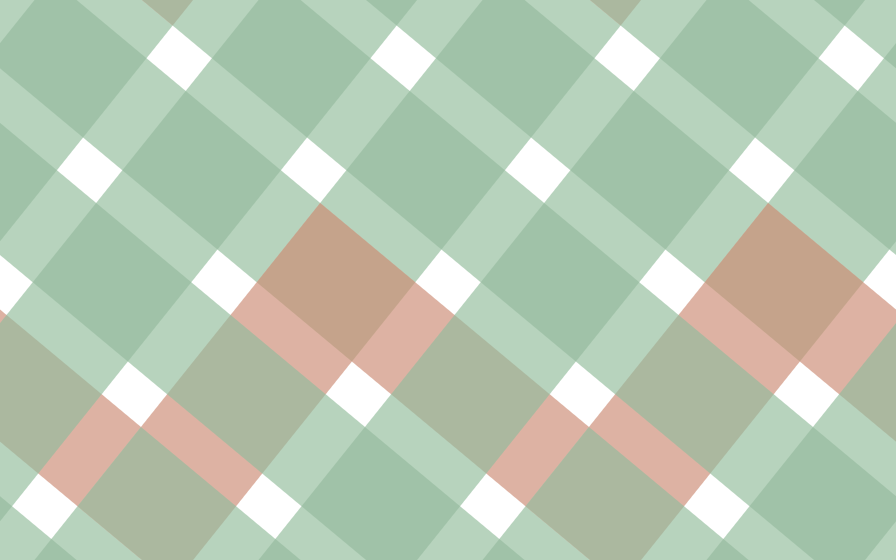
Give the GLSL for this pattern, as a Shadertoy shader.

```glsl
// Diagonal lattice of translucent green ribbons with a coral zigzag, tiling on all sides.

// Whole ribbon counts along both edges; together 4 columns and 5 staggered rows.
const vec2  FALLING    = vec2(4.0, 3.0);
const vec2  RISING     = vec2(4.0, -2.0);
const vec2  ZIGZAG     = vec2(0.5, 1.0);      // zigzag period, as a share of the canvas
const vec2  PEAK       = vec2(0.375, 0.496);  // centre of a zigzag peak
const float HALF_WIDTH = 0.354;               // half ribbon width, in ribbon spacings

const vec3 PAPER       = vec3(1.0);
const vec3 GREEN       = vec3(0.718, 0.827, 0.741);
const vec3 CORAL       = vec3(0.866, 0.700, 0.638);
const vec3 GREEN_GREEN = vec3(0.628, 0.762, 0.660);
const vec3 GREEN_CORAL = vec3(0.669, 0.722, 0.625);
const vec3 CORAL_CORAL = vec3(0.772, 0.640, 0.545);

// Antialiased step: 1 where the signed distance is positive.
float inside(float d, float pixel) {
    return clamp(d / pixel + 0.5, 0.0, 1.0);
}

// Coverage of evenly spaced ribbons centred on whole numbers.
float ribbon(float across, float pixel) {
    return inside(HALF_WIDTH - abs(fract(across + 0.5) - 0.5), pixel);
}

// Ribbon coordinates relative to the zigzag leg nearest to uv, given its middle.
vec2 legCoords(vec2 uv, vec2 middle) {
    mat2 lattice = mat2(FALLING, RISING);
    vec2 corner = middle * inverse(lattice) - 0.5 * ZIGZAG;
    return (mod(uv - corner, ZIGZAG) - 0.5 * ZIGZAG) * lattice;
}

// Coral stretch of one ribbon, reaching halfway into the gaps beside it.
float coralLeg(float across, float along, float halfLength, vec2 pixel) {
    return inside(0.5 - abs(across), pixel.x)
         * inside(halfLength - abs(along), pixel.y);
}

void mainImage(out vec4 fragColor, in vec2 fragCoord) {
    vec2 uv = fragCoord / iResolution.xy - PEAK;
    vec2 pixel = vec2(length(FALLING / iResolution.xy), length(RISING / iResolution.xy));

    // Two crossing sets of ribbons
    float falling = ribbon(dot(uv, FALLING), pixel.x);
    float rising = ribbon(dot(uv, RISING), pixel.y);

    // Falling legs stop short of the valley square, rising legs cover it
    vec2 shortLeg = legCoords(uv, vec2(0.0, 1.0 - HALF_WIDTH));
    vec2 longLeg = legCoords(uv, vec2(-1.0, 0.0));
    float fallingCoral = coralLeg(shortLeg.x, shortLeg.y, 1.0, pixel);
    float risingCoral = coralLeg(longLeg.y, longLeg.x, 1.0 + HALF_WIDTH, pixel.yx);

    // Single layers and their overlap
    vec3 fallingColor = mix(GREEN, CORAL, fallingCoral);
    vec3 risingColor = mix(GREEN, CORAL, risingCoral);
    vec3 overlap = mix(mix(GREEN_GREEN, GREEN_CORAL, fallingCoral),
                       mix(GREEN_CORAL, CORAL_CORAL, fallingCoral), risingCoral);

    vec3 color = mix(mix(PAPER, fallingColor, falling),
                     mix(risingColor, overlap, falling), rising);
    fragColor = vec4(color, 1.0);
}
```
